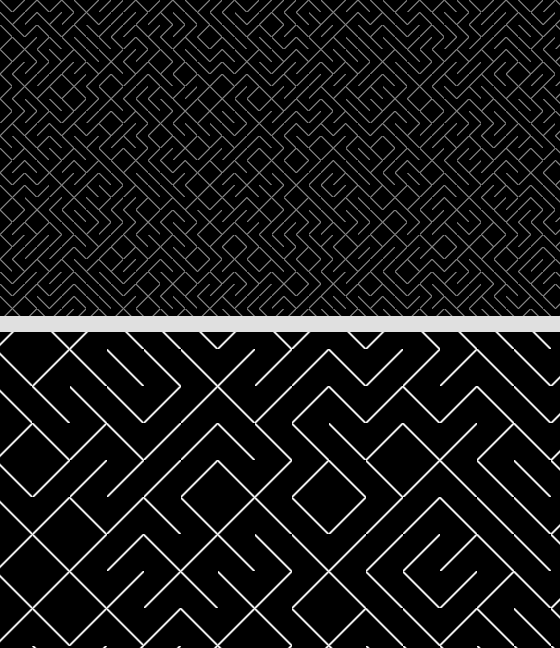
Top: the whole. Bottom: its middle third, enlarged.
Reproduce this pattern procedurally as a Shadertoy shader.

```glsl
// Hash without sine: one value in 0..1 per cell
float cellHash(vec2 cell) {
    vec3 p = fract(vec3(cell.xyx) * vec3(0.1031, 0.1030, 0.0973));
    p += dot(p, p.yzx + 33.33);
    return fract((p.x + p.y) * p.z);
}

// Distance to one of the two diagonals of the unit cell
float diagonalDistance(vec2 local, bool rising) {
    float offset = rising ? local.x + local.y - 1.0 : local.x - local.y;
    return abs(offset) * 0.70711;
}

// Thin stroke: widens to the pixel filter and dims to keep its weight
float stroke(float dist, float halfWidth, float pixel) {
    float inner = max(halfWidth - 0.91 * pixel, 0.0);
    float outer = halfWidth + 0.91 * pixel;
    float ink = min(1.0, 2.0 * halfWidth / (inner + outer));
    return ink * (1.0 - smoothstep(inner, outer, dist));
}

void mainImage(out vec4 fragColor, in vec2 fragCoord) {
    const float rows = 25.6;

    // Square cells counted from the upper left corner
    vec2 fromTop = vec2(fragCoord.x, iResolution.y - fragCoord.y);
    vec2 grid = fromTop / iResolution.y * rows;

    // Each cell picks a random diagonal, which forms the maze
    bool rising = cellHash(floor(grid) + 17.0) < 0.5;
    float dist = diagonalDistance(fract(grid), rising) / rows;

    float line = stroke(dist, 0.001, 1.0 / iResolution.y);
    fragColor = vec4(vec3(line), 1.0);
}
```
